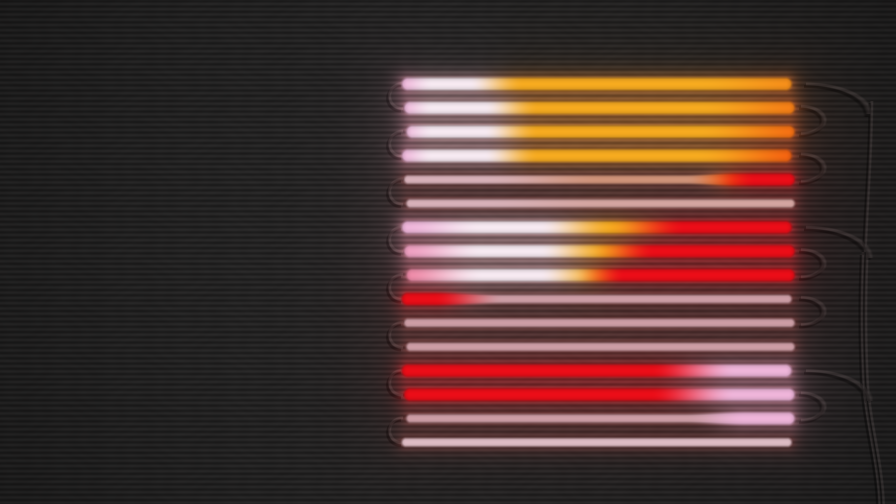
Write a Shadertoy shader that draws this background.

```glsl
// Stack of sixteen glowing neon tubes wired onto a dark ribbed wall.

const float ROWS = 16.0;
const float TOP = 0.8333;      // height of the highest tube
const float PITCH = 0.0474;    // spacing between tubes
const vec3 WHITE = vec3(0.94, 0.89, 0.92);
const vec3 LILAC = vec3(0.91, 0.69, 0.83);
const vec3 AMBER = vec3(0.94, 0.65, 0.12);
const vec3 ORANGE = vec3(0.93, 0.36, 0.06);
const vec3 RED = vec3(0.90, 0.05, 0.09);
const vec3 DUSK = vec3(0.78, 0.60, 0.63);   // unlit tube
const vec3 EMBER = vec3(0.52, 0.17, 0.16);  // light caught by unlit tubes

float rowHeight(float row) { return TOP - row * PITCH; }

// Left and right ends of a tube, staggered in groups of three
vec2 tubeEnds(float row) {
    float k = mod(row, 3.0);
    return vec2(0.795 + 0.0045 * k, 1.573 + 0.006 * step(0.5, k));
}

// Colour along a tube; alpha tells how strongly it is lit
vec4 tubeColor(float row, float x) {
    if (row < 3.5) {
        float start = 0.93 + 0.03 * min(row, 1.0);
        vec3 c = mix(LILAC, WHITE, smoothstep(0.79, 0.86, x));
        c = mix(c, AMBER, smoothstep(start, start + 0.11, x));
        return vec4(mix(c, ORANGE, smoothstep(1.38, 1.60, x) * (0.4 + 0.2 * row)), 1.0);
    }
    if (row < 5.5) {
        float upper = step(row, 4.5);
        float tan_ = smoothstep(0.95, 1.2, x) * (0.3 + 0.5 * upper);
        vec3 c = mix(mix(DUSK, WHITE, 0.25), vec3(0.78, 0.53, 0.40), tan_);
        float lit = upper * smoothstep(1.36, 1.46, x);
        vec3 hot = mix(ORANGE, RED, smoothstep(1.40, 1.50, x));
        return vec4(mix(c, hot, lit), lit);
    }
    if (row < 8.5) {
        float k = row - 6.0;
        vec3 c = mix(mix(LILAC, RED, 0.13 * k), WHITE, smoothstep(0.80, 0.96, x));
        c = mix(c, AMBER, smoothstep(1.07, 1.22 - 0.01 * k, x));
        return vec4(mix(c, RED, smoothstep(1.20 - 0.03 * k, 1.36 - 0.06 * k, x)), 1.0);
    }
    if (row < 11.5) {
        float lit = step(row, 9.5) * (1.0 - smoothstep(0.86, 1.0, x));
        return vec4(mix(DUSK, RED, lit), lit);
    }
    if (row < 13.5) return vec4(mix(RED, LILAC, smoothstep(1.29, 1.46, x)), 1.0);
    float lit = step(row, 14.5) * smoothstep(1.36, 1.48, x);
    vec3 rest = mix(DUSK, WHITE, 0.4 * step(14.5, row));
    return vec4(mix(rest, LILAC, lit), lit);
}

// Distance to a horizontal segment
float segmentDistance(vec2 p, vec2 ends, float y) {
    return length(p - vec2(clamp(p.x, ends.x, ends.y), y));
}

// Half of an elliptic wire loop, opening away from the given side
float loopDistance(vec2 p, vec2 center, vec2 radius, float side) {
    vec2 q = (p - center) / radius;
    float d = abs(length(q) - 1.0) * min(radius.x, radius.y);
    return q.x * side > 0.0 ? d : 1.0;
}

float wireMask(float d) { return 1.0 - smoothstep(0.001, 0.0045, d); }

// Pale wire with a dark shadow below it
vec3 drawWire(vec3 color, float d, float shadow) {
    color *= 1.0 - 0.4 * wireMask(shadow);
    return color + vec3(0.075, 0.065, 0.065) * wireMask(d);
}

// Nearest wire: end loops, supply bends and the trunk cable
float wiring(vec2 p) {
    float d = 1.0;
    for (float row = 0.0; row < ROWS; row++) {
        float y = rowHeight(row);
        vec2 mid = vec2(0.0, y - 0.5 * PITCH);
        if (mod(row, 2.0) < 0.5) {
            d = min(d, loopDistance(p, mid + vec2(0.799, 0.0), vec2(0.026, 0.025), -1.0));
        } else if (mod(row, 6.0) < 4.5 && row < 14.5) {
            d = min(d, loopDistance(p, mid + vec2(1.59, 0.0), vec2(0.045, 0.027), 1.0));
        }
        if (mod(row, 6.0) < 0.5) {
            vec2 q = p - vec2(1.60, y - 0.06);
            float bend = min(q.x, q.y) > 0.0 ? abs(length(q / vec2(0.125, 0.06)) - 1.0) * 0.06 : 1.0;
            d = min(d, bend);
        }
    }
    float trunk = 1.722 + 0.008 * sin(p.y * 7.0 - 4.2) + 0.02 * smoothstep(0.25, 0.0, p.y);
    float cable = abs(abs(p.x - trunk) - 0.004 * step(p.y, 0.5));
    return min(d, cable + step(0.80, p.y));
}

// Ribbed wall with faint uneven grain
vec3 wall(vec2 p, vec2 center) {
    float rib = sin(p.y * 6.28318 * 96.0);
    float grain = sin(p.x * 91.0 + 3.0 * sin(p.y * 67.0)) * sin(p.y * 133.0 + 2.0 * sin(p.x * 39.0));
    float shade = 0.132 + 0.025 * rib + 0.005 * grain;
    return vec3(1.02, 1.0, 1.0) * shade * (1.06 - 0.28 * dot(p - center, p - center));
}

void mainImage(out vec4 fragColor, in vec2 fragCoord) {
    vec2 p = fragCoord / iResolution.y;
    vec3 color = wall(p, vec2(0.5 * iResolution.x / iResolution.y, 0.5));
    color = drawWire(color, wiring(p), wiring(p + vec2(0.004, 0.005)));

    // Halos first, then the tubes over them
    vec3 halo = vec3(0.0);
    vec4 tubes = vec4(0.0);
    for (float row = 0.0; row < ROWS; row++) {
        vec2 ends = tubeEnds(row);
        vec4 tint = tubeColor(row, clamp(p.x, ends.x, ends.y));
        float radius = mix(0.0105, 0.0145, tint.a);
        float d = segmentDistance(p, ends + vec2(radius, -radius), rowHeight(row));
        float gap = max(d - radius, 0.0);
        float spread = 0.30 * exp(-gap / 0.012) + 0.035 * exp(-gap / 0.055);
        halo += mix(EMBER, tint.rgb * vec3(1.0, 0.75, 0.76), tint.a) * spread;
        float body = 1.0 - smoothstep(radius - 0.006, radius + 0.002, d);
        float core = 1.03 - 0.25 * pow(min(d / radius, 1.0), 2.0);
        tubes = max(tubes, vec4(tint.rgb * core, 1.0) * body);
    }
    color += halo * (0.95 + 0.08 * sin(p.y * 603.0));
    color = color * (1.0 - tubes.a) + tubes.rgb;
    fragColor = vec4(clamp(color, 0.0, 1.0), 1.0);
}
```
